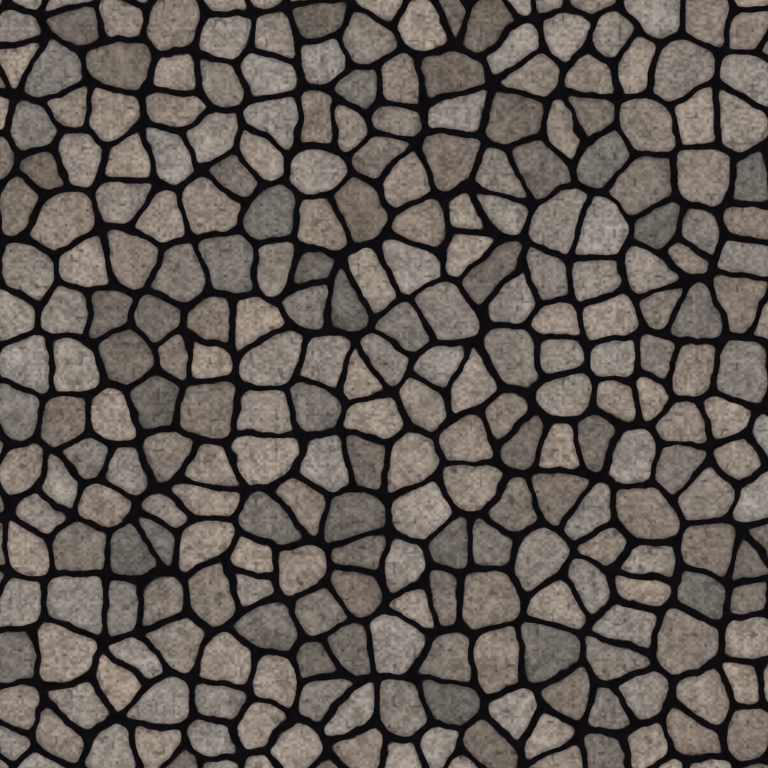
Write a Shadertoy shader that draws this texture.

```glsl
// Irregular paving of rounded grey-brown stones set in dark joints.
// Jittered Voronoi cells give the stones; a smooth minimum over the cell
// borders rounds their corners, and layered value noise adds the grain.

const float STONES_PER_SIDE = 16.0;
const float JITTER = 0.86;
const float CORNER_SHARPNESS = 19.0;

const vec3 JOINT_COLOR = vec3(0.055, 0.048, 0.055);
const vec3 WARM_STONE = vec3(0.580, 0.526, 0.478);
const vec3 COOL_STONE = vec3(0.555, 0.527, 0.500);

float hash(vec2 p) {
    return fract(sin(dot(p, vec2(127.1, 311.7))) * 43758.5453);
}

vec2 hash2(vec2 p) {
    return vec2(hash(p), hash(p + vec2(57.3, 19.8)));
}

float valueNoise(vec2 p) {
    vec2 cell = floor(p);
    vec2 f = fract(p);
    vec2 u = f * f * (3.0 - 2.0 * f);
    float low = mix(hash(cell), hash(cell + vec2(1.0, 0.0)), u.x);
    float high = mix(hash(cell + vec2(0.0, 1.0)), hash(cell + vec2(1.0)), u.x);
    return mix(low, high, u.y);
}

// Noise centred on zero, two octaves.
float mottle(vec2 p) {
    return 0.65 * valueNoise(p) + 0.35 * valueNoise(p * 2.1 + 7.7) - 0.5;
}

vec2 stoneCentre(vec2 cell) {
    return cell + 0.5 + JITTER * (hash2(cell) - 0.5);
}

// Cell that owns the point p.
vec2 nearestCell(vec2 p) {
    vec2 base = floor(p);
    vec2 best = base;
    float bestDist = 1e3;
    for (int y = -1; y <= 1; y++) {
        for (int x = -1; x <= 1; x++) {
            vec2 cell = base + vec2(x, y);
            vec2 offset = stoneCentre(cell) - p;
            float dist = dot(offset, offset);
            if (dist < bestDist) {
                bestDist = dist;
                best = cell;
            }
        }
    }
    return best;
}

// Distance from p to the border of its cell, with rounded corners.
float borderDistance(vec2 p, vec2 owner, float sharpness) {
    vec2 own = stoneCentre(owner);
    float sum = 0.0;
    for (int y = -2; y <= 2; y++) {
        for (int x = -2; x <= 2; x++) {
            if (x == 0 && y == 0) continue;
            vec2 other = stoneCentre(owner + vec2(x, y));
            float dist = dot(0.5 * (own + other) - p, normalize(other - own));
            sum += exp(-sharpness * dist);
        }
    }
    return -log(sum) / sharpness;
}

vec3 stoneColor(vec2 uv, vec2 id, float inset) {
    float shade = hash(id + 31.4);
    vec3 color = mix(COOL_STONE, WARM_STONE, hash(id + 83.2));
    color *= 1.03 - 0.31 * shade * shade;

    // Broad stains, small blotches and fine grain.
    float grain = valueNoise(uv * 270.0) - 0.5;
    float texture_ = 0.22 * mottle(uv * 38.0 + id)
                   + 0.24 * mottle(uv * 115.0)
                   + 0.30 * grain;
    color *= 1.0 + texture_;

    // Sparse dark pits, then a worn, darker rim.
    float pits = smoothstep(0.76, 0.95, valueNoise(uv * 150.0 + 41.0));
    color *= 1.0 - 0.22 * pits;
    return color * mix(0.80, 1.0, smoothstep(0.05, 0.17, inset));
}

void mainImage(out vec4 fragColor, in vec2 fragCoord) {
    vec2 uv = fragCoord / iResolution.y;

    // Bend the borders a little so that no side is quite straight.
    vec2 bend = vec2(mottle(uv * 34.0), mottle(uv * 34.0 + 23.0));
    vec2 chips = vec2(mottle(uv * 110.0 + 5.0), mottle(uv * 110.0 + 61.0));
    vec2 p = uv * STONES_PER_SIDE + 0.16 * bend + 0.035 * chips;

    vec2 id = nearestCell(p);
    float inset = borderDistance(p, id, CORNER_SHARPNESS);

    // Joint width varies from place to place.
    float jointHalf = 0.062 + 0.035 * mottle(uv * 20.0 + 13.0);
    float pixel = STONES_PER_SIDE / iResolution.y;
    float softness = max(0.022, 0.7 * pixel);
    float mask = smoothstep(jointHalf - softness, jointHalf + softness, inset);

    vec3 joint = JOINT_COLOR * (1.0 + 0.6 * mottle(uv * 120.0));
    vec3 color = mix(joint, stoneColor(uv, id, inset), mask);
    fragColor = vec4(color, 1.0);
}
```
